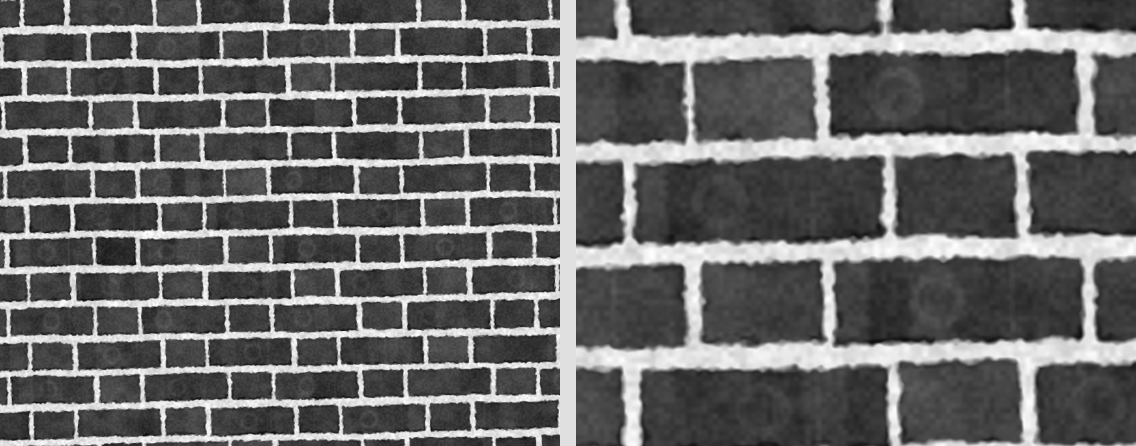
Left, the full canvas; right, a detail of the centre.
Reproduce this texture procedurally as a WebGL 1 fragment shader.

```glsl
precision highp float;
// Dark grey brick wall in Flemish bond with pale, rough mortar joints.

uniform vec2 u_resolution;

// One unit is the height of a course.
const float WALL_WIDTH = 16.306;
const float BOND_PERIOD = 3.843;     // one stretcher plus one header
const float STRETCHER_LENGTH = 2.54;
const vec2 HALF_JOINT = vec2(0.064, 0.100);
const float CORNER_RADIUS = 0.04;

float hash(vec2 p) {
  vec3 q = fract(p.xyx * vec3(0.1031, 0.1030, 0.0973));
  q += dot(q, q.yzx + 33.33);
  return fract((q.x + q.y) * q.z);
}

float noise(vec2 p) {
  vec2 i = floor(p);
  vec2 f = fract(p);
  f = f * f * (3.0 - 2.0 * f);
  float low = mix(hash(i), hash(i + vec2(1.0, 0.0)), f.x);
  float high = mix(hash(i + vec2(0.0, 1.0)), hash(i + vec2(1.0, 1.0)), f.x);
  return mix(low, high, f.y);
}

float fbm(vec2 p) {
  float sum = 0.0;
  float gain = 0.533;
  for (int i = 0; i < 4; i++) {
    sum += gain * noise(p);
    p = p * 2.07 + 17.3;
    gain *= 0.5;
  }
  return sum;
}

float roundedBox(vec2 p, vec2 halfSize, float radius) {
  vec2 d = abs(p) - halfSize + radius;
  return length(max(d, 0.0)) + min(max(d.x, d.y), 0.0) - radius;
}

// Course coordinates: the courses rise slightly to the right and lean.
vec2 courseSpace(vec2 p) {
  float s = p.x / WALL_WIDTH;
  float course = (p.y - 0.89 + 0.2 * s) / (1.0 - 0.0095 * s) + 1.0;
  course += 0.05 * (noise(p * vec2(0.8, 0.6)) - 0.5);
  return vec2(p.x - 0.021 - 0.0234 * course, course);
}

// Vertical tonal bands with fairly crisp borders.
float bands(float x, float seed) {
  float i = floor(x);
  float blend = smoothstep(0.75, 1.0, fract(x));
  return mix(hash(vec2(i, seed)), hash(vec2(i + 1.0, seed)), blend) - 0.5;
}

// Faint round stamp mark.
float ringMark(vec2 p, float radius) {
  return 1.0 - smoothstep(0.02, 0.08, abs(length(p) - radius));
}

float brickTone(vec2 local, vec2 p, vec2 id, float header, float dist) {
  float seed = 200.0 * hash(id + 3.7);
  float tone = mix(0.232, 0.225 + 0.075 * hash(id + 9.1), header);
  tone += 0.075 * bands(local.x * 2.4 + seed, seed) * (1.0 - 0.7 * header);
  tone += 0.13 * (fbm(p * vec2(2.6, 3.2) + seed) - 0.5);
  tone += 0.07 * (noise(p * 19.0) - 0.5);

  // Stamp and thin pale seam on some stretchers.
  float stamped = step(0.4, hash(id + 21.0)) * (1.0 - header);
  vec2 stampCentre = vec2(mix(-0.65, 0.1, hash(id + 31.0)), 0.0);
  tone += 0.045 * stamped * ringMark(local - stampCentre, 0.22);
  float seam = 1.0 - smoothstep(0.01, 0.045, abs(local.x - 0.52));
  tone += 0.05 * seam * stamped * noise(p * 6.0);

  // A few burnt headers, and dark chipped rims, strongest below.
  tone -= 0.06 * header * step(0.92, hash(id + 41.0));
  float rim = smoothstep(-0.10, -0.03, dist);
  float chip = smoothstep(0.35, 0.7, noise(p * vec2(6.0, 9.0) + seed));
  tone -= 0.12 * rim * chip * mix(0.5, 1.0, smoothstep(0.0, 0.3, local.y));
  return max(tone, 0.06);
}

float mortarTone(vec2 p) {
  return 0.90 + 0.16 * (fbm(p * 5.0) - 0.5) + 0.13 * (noise(p * 17.0) - 0.5);
}

void main() {
  vec2 p = vec2(gl_FragCoord.x, u_resolution.y - gl_FragCoord.y);
  p *= WALL_WIDTH / u_resolution.x;
  float pixel = WALL_WIDTH / u_resolution.x;

  // Find the brick: alternate courses move by half a period.
  vec2 c = courseSpace(p);
  float row = floor(c.y);
  float x = c.x - 0.5 * BOND_PERIOD * (1.0 - mod(row, 2.0));
  float along = mod(x, BOND_PERIOD);
  float header = step(STRETCHER_LENGTH, along);
  vec2 id = vec2(2.0 * floor(x / BOND_PERIOD) + header + 40.0, row + 5.0);

  float len = mix(STRETCHER_LENGTH, BOND_PERIOD - STRETCHER_LENGTH, header);
  vec2 local = vec2(along - header * STRETCHER_LENGTH - 0.5 * len, c.y - row - 0.5);

  // Uneven laying: small shifts, tilts and ragged edges.
  vec2 shift = 0.05 * (vec2(hash(id), hash(id + 11.0)) - 0.5);
  vec2 laid = local - shift;
  laid.y += 0.025 * (hash(id + 51.0) - 0.5) * local.x;
  float dist = roundedBox(laid, vec2(0.5 * len, 0.5) - HALF_JOINT, CORNER_RADIUS);
  dist += 0.045 * (noise(p * 7.0) - 0.5) + 0.04 * (noise(p * 16.0) - 0.5);

  float softness = max(0.036, 0.75 * pixel);
  float mortar = smoothstep(-softness, softness, dist);
  float tone = mix(brickTone(laid, p, id, header, dist), mortarTone(p), mortar);
  gl_FragColor = vec4(vec3(clamp(tone, 0.0, 1.0)), 1.0);
}
```
